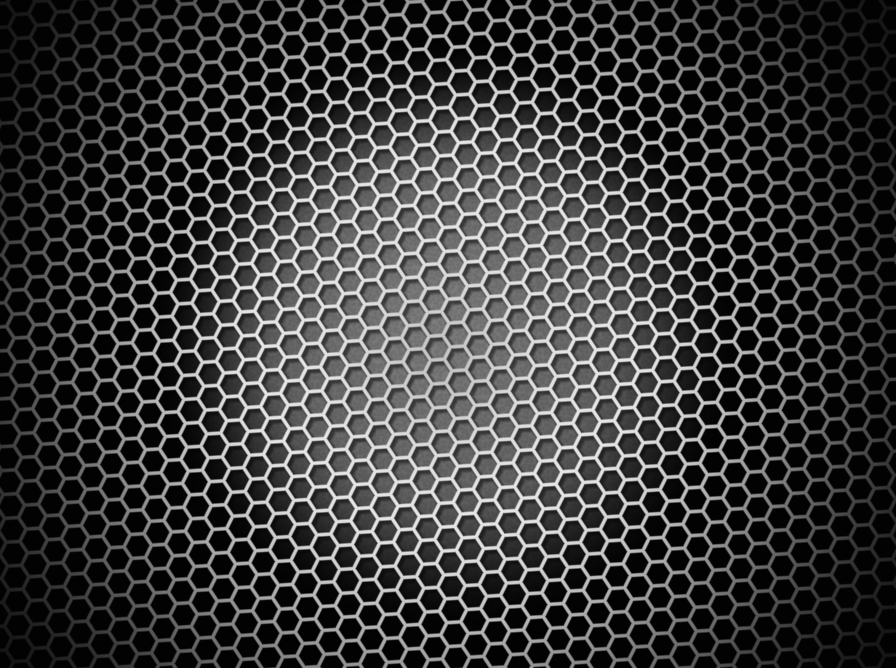
Give the GLSL for this pattern, as a Shadertoy shader.

```glsl
// A tilted honeycomb mesh over a grey backing lit by a soft central spotlight.

// Distance to the nearest cell wall; flat-topped cells one unit high.
float wallDistance(vec2 q) {
    vec2 period = vec2(sqrt(3.0), 1.0);
    vec2 a = mod(q + 0.5 * period, period) - 0.5 * period;
    vec2 b = mod(q, period) - 0.5 * period;
    vec2 h = abs(dot(a, a) < dot(b, b) ? a : b);
    return 0.5 - max(h.y, dot(h, vec2(0.866, 0.5)));
}

vec2 hash2(vec2 p) {
    return fract(sin(vec2(dot(p, vec2(127.1, 311.7)), dot(p, vec2(269.5, 183.3)))) * 43758.5);
}

// Cellular noise: distance to the nearest scattered point.
float cellular(vec2 p) {
    vec2 base = floor(p);
    float nearest = 2.0;
    for (int j = -1; j <= 1; j++)
        for (int i = -1; i <= 1; i++) {
            vec2 cell = base + vec2(i, j);
            nearest = min(nearest, length(cell + hash2(cell) - p));
        }
    return nearest;
}

void mainImage(out vec4 fragColor, in vec2 fragCoord) {
    vec2 p = (fragCoord - 0.5 * iResolution.xy) / iResolution.y;

    // Lattice space, turned slightly counterclockwise
    vec2 d = (p - vec2(-0.028, 0.158)) / 0.0358;
    float tilt = 0.062;
    vec2 q = vec2(d.x * cos(tilt) + d.y * sin(tilt), d.y * cos(tilt) - d.x * sin(tilt));
    float pixel = 1.0 / (0.0358 * iResolution.y);
    float soft = max(0.045, 0.7 * pixel);

    // Backing: spotlight disc with a brighter heart and fine grain
    float r = length(p - vec2(-0.005, 0.0));
    float backing = 0.33 * (1.0 - smoothstep(0.22, 0.44, r));
    backing += 0.13 * exp(-18.0 * dot(p - vec2(-0.02, 0.02), p - vec2(-0.02, 0.02)));
    backing *= 0.92 + 0.16 * cellular(p * 170.0);

    // Mesh shadow falling to the lower right inside each cell
    float shadow = 1.0 - smoothstep(0.03, 0.22, wallDistance(q - vec2(0.10, -0.12)));
    backing *= 1.0 - 0.5 * shadow;

    // Mesh: bright in the middle, dim toward the corners
    float light = 0.08 + 0.82 * (1.0 - smoothstep(0.27, 0.84, r));
    light -= 0.13 * exp(-70.0 * dot(p - vec2(-0.01, -0.04), p - vec2(-0.01, -0.04)));
    float mesh = 1.0 - smoothstep(0.075 - soft, 0.075 + soft, wallDistance(q));

    float grey = mix(backing + 0.008, light, mesh);
    fragColor = vec4(vec3(grey), 1.0);
}
```
